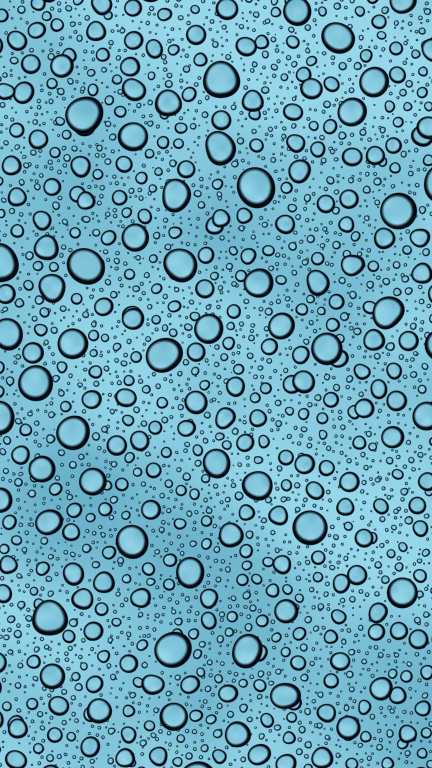
Give the GLSL for this texture, as a Shadertoy shader.

```glsl
// Dark-rimmed water drops of many sizes scattered on a pale blue pane.

const vec3 INK = vec3(0.01, 0.035, 0.07);
const vec3 SLATE = vec3(0.10, 0.22, 0.29);
const vec3 MID_BLUE = vec3(0.44, 0.72, 0.815);
const vec3 PALE_BLUE = vec3(0.59, 0.845, 0.92);
const float GAP = 0.004;

// Grid layers: cell size, smallest radius, largest radius, seed (also tilt).
const vec4 LARGE = vec4(0.132, 0.021, 0.047, 1.0);
const vec4 MEDIUM = vec4(0.078, 0.013, 0.026, 2.0);
const vec4 SMALL = vec4(0.040, 0.006, 0.013, 3.0);
const vec4 TINY = vec4(0.019, 0.0022, 0.0055, 4.0);

vec3 hash3(vec3 p) {
    p = fract(p * vec3(0.1031, 0.1030, 0.0973));
    p += dot(p, p.yxz + 33.33);
    return fract((p.xxy + p.yxx) * p.zyx);
}

float noise(vec2 p) {
    vec2 i = floor(p), f = fract(p);
    f = f * f * (3.0 - 2.0 * f);
    float a = hash3(vec3(i, 9.0)).x;
    float b = hash3(vec3(i + vec2(1, 0), 9.0)).x;
    float c = hash3(vec3(i + vec2(0, 1), 9.0)).x;
    float d = hash3(vec3(i + vec2(1, 1), 9.0)).x;
    return mix(mix(a, b, f.x), mix(c, d, f.x), f.y);
}

mat2 rotation(float a) {
    return mat2(cos(a), sin(a), -sin(a), cos(a));
}

// Drop (centre, radius) of the cell under p, on a tilted grid with shifted rows.
vec3 cellDrop(vec2 p, vec4 layer) {
    mat2 tilt = rotation(layer.w * 0.73);
    vec2 g = p * tilt / layer.x;
    float row = floor(g.y);
    float shift = hash3(vec3(row, 7.0, layer.w)).x;
    vec2 cell = vec2(floor(g.x + shift), row);
    vec3 h = hash3(vec3(cell, layer.w * 5.0));
    float radius = mix(layer.y, layer.z, pow(h.z, 1.7));
    vec2 jitter = (h.xy - 0.5) * 2.0 * (0.48 - 1.05 * radius / layer.x);
    vec2 centre = cell + 0.5 + jitter - vec2(shift, 0.0);
    return vec3(tilt * centre * layer.x, radius);
}

// Shrinks a drop into the free room, or removes it when too little is left.
vec3 fitDrop(vec3 drop, float room) {
    float radius = min(drop.z, room - GAP);
    return vec3(drop.xy, radius < 0.5 * drop.z ? 0.0 : radius);
}

float distanceTo(vec2 p, vec3 drop) {
    return drop.z > 0.0 ? length(p - drop.xy) - drop.z : 1.0;
}

vec2 corner(int i, float size) {
    return (vec2(i & 1, i >> 1) - 0.5) * size;
}

// Each layer yields to all larger ones.
float roomLarge(vec2 p) {
    float room = 1.0;
    for (int i = 0; i < 4; i++)
        room = min(room, distanceTo(p, cellDrop(p + corner(i, LARGE.x), LARGE)));
    return room;
}

vec3 mediumDrop(vec2 p) {
    vec3 drop = cellDrop(p, MEDIUM);
    return fitDrop(drop, roomLarge(drop.xy));
}

float roomMedium(vec2 p) {
    float room = roomLarge(p);
    for (int i = 0; i < 4; i++)
        room = min(room, distanceTo(p, mediumDrop(p + corner(i, MEDIUM.x))));
    return room;
}

vec3 smallDrop(vec2 p) {
    vec3 drop = cellDrop(p, SMALL);
    return fitDrop(drop, roomMedium(drop.xy));
}

float roomSmall(vec2 p) {
    float room = roomMedium(p);
    for (int i = 0; i < 4; i++)
        room = min(room, distanceTo(p, smallDrop(p + corner(i, SMALL.x))));
    return room;
}

vec3 tinyDrop(vec2 p) {
    vec3 drop = cellDrop(p, TINY);
    return fitDrop(drop, roomSmall(drop.xy));
}

// Lens-like drop: bright inside, dark rim thicker towards the lower right.
vec3 paintDrop(vec3 base, vec2 p, vec3 drop, float pixel) {
    if (drop.z <= 0.0) return base;
    vec3 h = hash3(vec3(drop.xy * 900.0, 3.0));
    vec2 q = p - drop.xy;
    float angle = atan(q.y, q.x);
    float wobble = 0.09 * h.x * h.x * cos(2.0 * angle + 6.28 * h.y)
                 + 0.045 * h.z * h.z * cos(3.0 * angle + 6.28 * h.x);
    float radius = drop.z * (1.0 + wobble);
    float cover = smoothstep(0.8 * pixel, -0.8 * pixel, length(q) - radius);

    vec2 lean = rotation(1.6 * (h.y - 0.5)) * vec2(-0.045, 0.06) * drop.z;
    float rimWidth = 0.14 * drop.z + 0.0012;
    float inner = length(q - lean) - (radius - rimWidth);
    float soft = 0.09 * drop.z + 0.4 * pixel;
    float rim = smoothstep(-1.3 * soft, 0.7 * soft, inner);

    float glow = 0.5 - 0.35 * dot(q, vec2(0.5, 0.8)) / drop.z;
    glow += 0.7 * (noise(q / drop.z * 1.6 + h.xy * 40.0) - 0.5);
    vec3 lens = mix(MID_BLUE, PALE_BLUE, clamp(glow, 0.0, 1.0));
    vec3 rimColour = mix(SLATE, INK, smoothstep(0.003, 0.016, drop.z));
    return mix(base, mix(lens, rimColour, rim), cover);
}

vec3 background(vec2 p) {
    vec2 q = rotation(0.5) * p;
    float cloud = 0.65 * noise(q * vec2(2.0, 3.2) + 4.0) + 0.35 * noise(q * 6.0);
    return mix(MID_BLUE - 0.02, PALE_BLUE, smoothstep(0.2, 0.8, cloud));
}

void mainImage(out vec4 fragColor, in vec2 fragCoord) {
    vec2 p = fragCoord / iResolution.x;
    float pixel = 1.0 / iResolution.x;
    vec3 colour = background(p);
    colour = paintDrop(colour, p, tinyDrop(p), pixel);
    colour = paintDrop(colour, p, smallDrop(p), pixel);
    colour = paintDrop(colour, p, mediumDrop(p), pixel);
    colour = paintDrop(colour, p, cellDrop(p, LARGE), pixel);
    fragColor = vec4(colour, 1.0);
}
```
